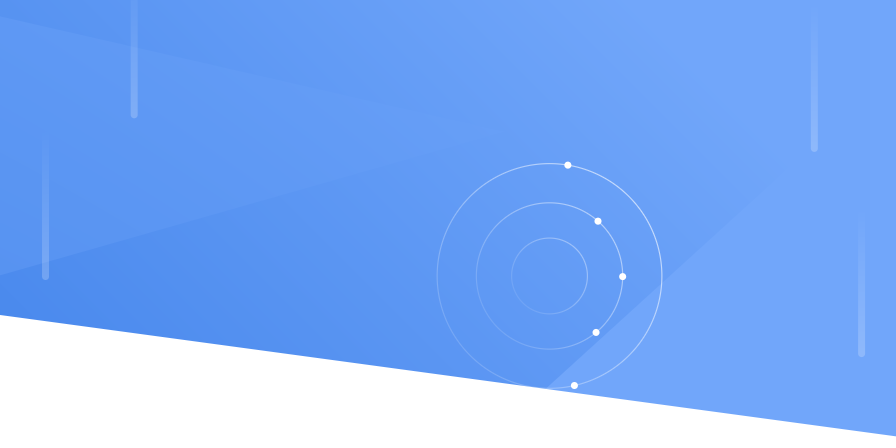
A Shadertoy shader for this background:

```glsl
// Blue banner over a slanted white base: a diagonal gradient with two pale facets,
// fading vertical bars, and three thin concentric rings carrying small dots.
// All shapes are distance functions in units of the canvas height, origin lower left.

#define DEEP_BLUE  vec3(0.292, 0.540, 0.930)
#define LIGHT_BLUE vec3(0.443, 0.651, 0.980)
#define RING_CENTER vec2(1.2266, 0.384)
#define RING_HALF_WIDTH 0.0013
#define DOT_RADIUS 0.0078
#define BAR_LENGTH 0.33
#define BAR_RADIUS 0.0078
#define BAR_OPACITY 0.21
#define FACET_OPACITY 0.30

// Antialiased coverage of a signed distance (negative inside).
float fill(float dist) {
    return clamp(0.5 - dist * iResolution.y, 0.0, 1.0);
}

// Signed distance to the line a-b, negative on its right-hand side.
float sideOf(vec2 p, vec2 a, vec2 b) {
    vec2 along = normalize(b - a);
    return dot(p - a, vec2(-along.y, along.x));
}

// Rounded vertical bar standing on foot, opaque at the foot and clear at the top.
float fadingBar(vec2 p, vec2 foot) {
    vec2 q = p - foot;
    float nearest = clamp(q.y, BAR_RADIUS, BAR_LENGTH);
    float dist = length(q - vec2(0.0, nearest)) - BAR_RADIUS;
    return fill(dist) * clamp(1.0 - q.y / BAR_LENGTH, 0.0, 1.0);
}

float ring(float r, float radius) {
    float dist = r - radius;
    return fill(dist - RING_HALF_WIDTH) - fill(dist + RING_HALF_WIDTH);
}

void mainImage(out vec4 fragColor, in vec2 fragCoord) {
    vec2 p = fragCoord / iResolution.y;

    // Diagonal gradient
    float ramp = clamp((p.x + p.y - 0.31) / 2.1, 0.0, 1.0);
    vec3 color = mix(DEEP_BLUE, LIGHT_BLUE, ramp);

    // Left facet: a wedge that fades toward its tip
    vec2 tip = vec2(1.125, 0.706);
    float wedge = fill(max(sideOf(p, vec2(0.0, 0.9635), tip),
                           sideOf(p, tip, vec2(0.0, 0.3854))));
    float wedgeFade = clamp(1.0 - 0.7 * p.x / tip.x, 0.0, 1.0);
    color = mix(color, LIGHT_BLUE, FACET_OPACITY * wedge * wedgeFade);

    // Right facet: flat light blue beyond a rising edge
    float facet = fill(sideOf(p, vec2(1.219, 0.133), vec2(1.771, 0.635)));
    color = mix(color, LIGHT_BLUE, facet);

    // Vertical bars
    vec2 feet[4] = vec2[4](vec2(0.2995, 0.736), vec2(0.1016, 0.375),
                           vec2(1.8177, 0.661), vec2(1.9232, 0.203));
    for (int i = 0; i < 4; i++) {
        color = mix(color, vec3(1.0), BAR_OPACITY * fadingBar(p, feet[i]));
    }

    // Rings, brighter toward the upper right and on the outside
    vec3 radii = vec3(0.0846, 0.1633, 0.2508);
    vec2 q = p - RING_CENTER;
    float r = length(q);
    float facing = 0.5 + 0.5 * dot(q / max(r, 0.0001), vec2(0.8, 0.6));
    for (int i = 0; i < 3; i++) {
        float opacity = mix(0.16, 0.62, facing) * (0.6 + 0.2 * float(i));
        color = mix(color, vec3(1.0), opacity * ring(r, radii[i]));
    }

    // Slanted white base
    float base = fill(sideOf(p, vec2(0.0, 0.2969), vec2(2.0, 0.026)));
    color = mix(color, vec3(1.0), base);

    // Dots riding the rings: x is the ring index, y the angle in degrees
    vec2 dots[5] = vec2[5](vec2(2, 80.6), vec2(1, 48.5), vec2(1, -0.5),
                           vec2(1, -50.5), vec2(2, -77.2));
    for (int i = 0; i < 5; i++) {
        float angle = radians(dots[i].y);
        vec2 spot = radii[int(dots[i].x)] * vec2(cos(angle), sin(angle));
        color = mix(color, vec3(1.0), fill(length(q - spot) - DOT_RADIUS));
    }

    fragColor = vec4(color, 1.0);
}
```
